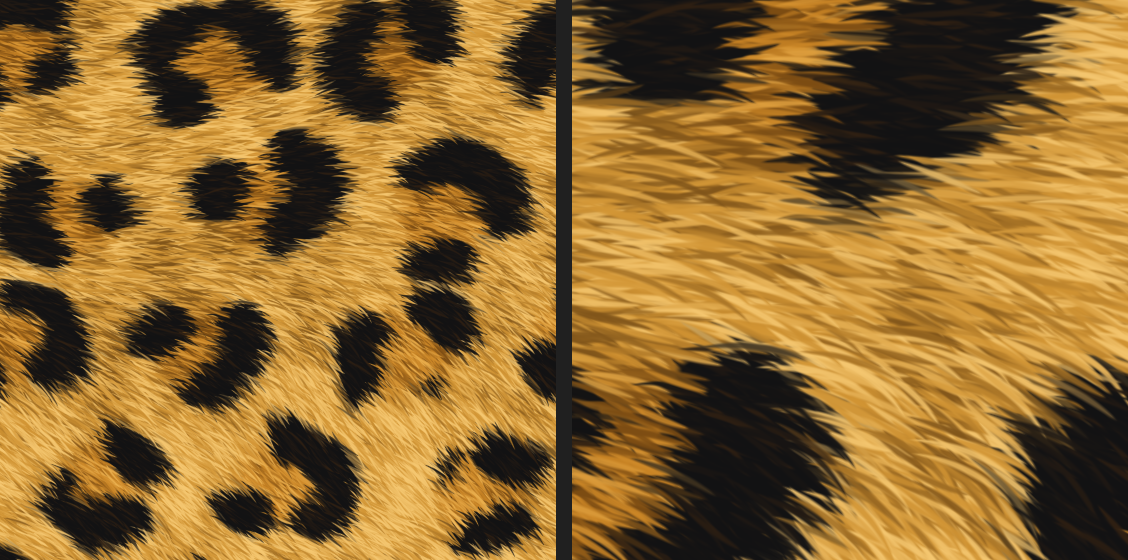
Left: the whole. Right: its middle third, enlarged.
A Shadertoy shader for this texture:

```glsl
// Leopard fur: broken dark rosettes on golden hair, drawn strand by strand.

vec4 hash4(vec2 p) {
    vec4 q = fract(p.xyxy * vec4(0.1031, 0.1030, 0.0973, 0.1099));
    q += dot(q, q.wzxy + 33.33);
    return fract((q.xxyz + q.yzzw) * q.zywx);
}

float noise(vec2 p) {
    vec2 i = floor(p), f = fract(p);
    f = f * f * (3.0 - 2.0 * f);
    return mix(mix(hash4(i).x, hash4(i + vec2(1, 0)).x, f.x),
               mix(hash4(i + vec2(0, 1)).x, hash4(i + vec2(1, 1)).x, f.x), f.y);
}

// x: signed distance to the dark marks, y: warmth inside a rosette
vec2 rosettes(vec2 p) {
    p += 0.03 * (vec2(noise(p * 12.0), noise(p * 12.0 + 31.0)) - 0.5);
    vec2 pitch = vec2(0.34, 0.255);
    vec2 result = vec2(1.0, 0.0);
    float firstRow = floor(p.y / pitch.y - 0.5);
    for (int j = 0; j < 2; j++) {
        float row = firstRow + float(j);
        float shift = 0.5 + 0.5 * mod(row, 2.0) + 0.15 * sin(row * 2.3);
        float firstCol = floor(p.x / pitch.x - shift);
        for (int i = 0; i < 2; i++) {
            vec2 id = vec2(firstCol + float(i), row);
            vec4 h = hash4(id + 71.0);
            vec4 phase = 6.2832 * hash4(id + 19.0);
            vec2 q = p - (id + vec2(shift, 0.5)) * pitch - 0.045 * (h.xy - 0.5);
            float turn = 0.3 + 0.9 * (h.z - 0.5);
            q = mat2(cos(turn), -sin(turn), sin(turn), cos(turn)) * q;
            float dist = length(q * vec2(0.88, 1.08));
            float a = atan(q.y, q.x);
            float radius = 0.074 + 0.018 * h.w;
            // The band swells into blobs and breaks where its width is negative
            float lobes = 0.6 * sin(a + phase.x) + 0.7 * sin(2.0 * a + phase.y)
                        + 0.7 * sin(3.0 * a + phase.z);
            float width = 0.05 * smoothstep(-0.9, 0.1, lobes) - 0.009;
            result.x = min(result.x, abs(dist - radius) - width);
            result.y = max(result.y, smoothstep(radius + 0.03, radius - 0.03, dist));
        }
    }
    return result;
}

// Colour of a hair growing at p, from its random tone and shade
vec3 hairColor(vec2 p, float tone, float shade) {
    vec2 mark = rosettes(p);
    float clump = noise(p * 24.0) - 0.5 + 0.7 * (noise(p * 7.0) - 0.5);
    float pale = 0.16 * smoothstep(0.5, 0.0, p.y);
    float t = clamp(0.1 + 0.9 * tone + 0.4 * clump + pale - 0.2 * mark.y, 0.0, 1.0);
    vec3 gold = mix(vec3(0.50, 0.33, 0.10), vec3(0.82, 0.58, 0.20), smoothstep(0.0, 0.45, t));
    gold = mix(gold, vec3(0.96, 0.78, 0.44), smoothstep(0.4, 1.0, t));
    gold *= mix(vec3(1.0), vec3(0.97, 0.90, 0.72), mark.y);
    vec3 black = mix(vec3(0.07, 0.07, 0.075), vec3(0.20, 0.13, 0.07), pow(shade, 5.0));
    return mix(gold, black, smoothstep(0.009, -0.007, mark.x + 0.012 * (shade - 0.5)));
}

void mainImage(out vec4 fragColor, in vec2 fragCoord) {
    vec2 p = fragCoord / iResolution.y;
    float soft = max(0.9 / iResolution.y, 0.0012);

    // Hair lies almost level at the top and slants steeply at the bottom
    float slant = mix(0.80, 0.12, smoothstep(-0.1, 0.95, p.y)) + 0.6 * (noise(p * 3.5) - 0.5);
    vec2 along = vec2(cos(slant), -sin(slant));
    vec2 across = vec2(-along.y, along.x);

    // Undercoat
    vec3 color = hairColor(p, 0.2, 0.4);

    // Layers of tapered strands, one per cell
    float cell = 0.036;
    for (int layer = 0; layer < 24; layer++) {
        float n = float(layer);
        vec2 offset = n * vec2(0.37, 0.61);
        vec2 home = floor(p / cell + offset);
        for (int k = 0; k < 9; k++) {
            vec2 id = home + vec2(k % 3 - 1, k / 3 - 1);
            vec4 h = hash4(id + n * vec2(37.0, 59.0) + 200.0);
            vec2 root = (id + h.xy - offset) * cell;
            vec2 d = p - root;
            float s = dot(d, along);
            float halfLength = cell * (0.55 + 0.45 * h.z);
            float taper = 1.0 - s * s / (halfLength * halfLength);
            if (taper <= 0.0) continue;
            float bend = (h.w - 0.5) * 0.55 * s + (h.z - 0.5) * 9.0 * s * s;
            float edge = abs(dot(d, across) + bend) - 0.0019 * taper;
            if (edge > soft) continue;
            float cover = smoothstep(soft, -soft, edge) * smoothstep(0.0, 0.35, taper);
            vec4 look = hash4(id.yx + n * 13.0 + 500.0);
            color = mix(color, hairColor(root, look.x, look.y), 0.85 * cover);
        }
    }
    fragColor = vec4(color, 1.0);
}
```
